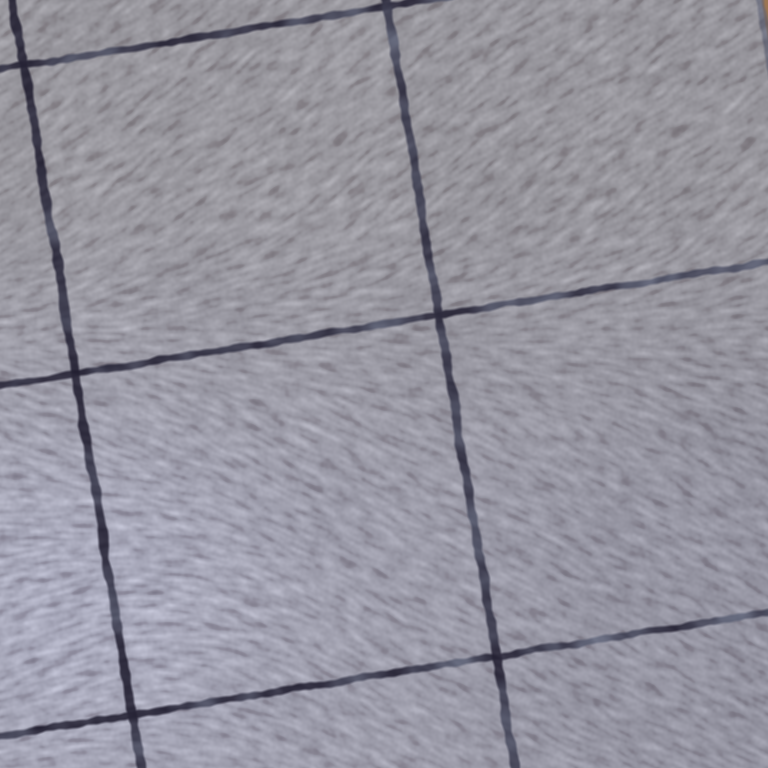
A WebGL 2 fragment shader for this pattern:

```glsl
#version 300 es
precision highp float;
// Grey speckled floor tiles seen at a slant, parted by dark uneven joints.
// A sheared, gently foreshortened grid gives the joints; gradient noise
// averaged along a turning direction gives the streaked stone grain.

uniform vec2 u_resolution;
out vec4 fragColor;

vec2 randomGradient(ivec2 cell) {
    uvec2 q = uvec2(cell + 4096);
    uint h = q.x * 1597334677u ^ q.y * 3812015801u;
    h = (h ^ (h >> 15)) * 2246822519u;
    h ^= h >> 13;
    float angle = float(h & 65535u) * 6.28319 / 65536.0;
    return vec2(cos(angle), sin(angle));
}

float gradientNoise(vec2 p) {
    ivec2 i = ivec2(floor(p));
    vec2 f = fract(p);
    vec2 s = f * f * f * (f * (f * 6.0 - 15.0) + 10.0);
    float a = dot(randomGradient(i), f);
    float b = dot(randomGradient(i + ivec2(1, 0)), f - vec2(1, 0));
    float c = dot(randomGradient(i + ivec2(0, 1)), f - vec2(0, 1));
    float d = dot(randomGradient(i + ivec2(1, 1)), f - vec2(1, 1));
    return mix(mix(a, b, s.x), mix(c, d, s.x), s.y);
}

// Noise smeared along the local streak direction
float streakedGrain(vec2 p) {
    float angle = mix(-0.62, 0.48, smoothstep(0.25, 0.6, p.y));
    angle -= 0.8 * smoothstep(0.4, 0.0, length(p - vec2(0.05, 0.85)));
    vec2 along = vec2(cos(angle), sin(angle));
    float sum = 0.0;
    for (int i = -4; i <= 4; i++) {
        vec2 q = p + along * float(i) * 0.0024;
        sum += gradientNoise(q * 125.0) + 0.7 * gradientNoise(q * 62.0 + 31.0);
    }
    return sum / 9.0;
}

// Coverage of a joint whose edge wavers along its length
float joint(float dist, float halfWidth, float along, float id) {
    float waver = gradientNoise(vec2(along * 22.0, id * 7.3 + 0.4));
    float rough = gradientNoise(vec2(along * 75.0, id * 5.1 + 9.6));
    float d = abs(dist + 0.0035 * waver);
    float w = halfWidth * (1.0 + 0.45 * rough);
    float soft = max(0.0024, 1.0 / u_resolution.y);
    return 1.0 - smoothstep(w - soft, w + soft, d);
}

// Joint colour drifts between near-black and worn blue grey
vec3 jointColour(float along, float id, float wear) {
    float n = gradientNoise(vec2(along * 11.0, id * 3.7 + 2.3))
            + 0.6 * gradientNoise(vec2(along * 38.0, id * 6.1 + 5.2));
    return mix(vec3(0.15, 0.14, 0.21), vec3(0.39, 0.41, 0.49),
               clamp(wear + 0.9 * n, 0.0, 1.0));
}

void main() {
    // Unit canvas with y running downwards
    vec2 p = gl_FragCoord.xy / u_resolution;
    p.y = 1.0 - p.y;

    // Tile coordinates: whole numbers fall on the joints
    float depth = p.y + 0.161 * p.x - 0.09;
    vec2 tile = vec2((p.x - 0.017 - 0.167 * p.y) / 0.4863,
                     depth * (2.531 - 0.263 * depth));
    vec2 id = floor(tile + 0.5);
    vec2 dist = (tile - id) * vec2(0.48, 0.987 / (2.531 - 0.526 * depth));

    // Stone: broad light, cloudy mottling, then grain
    vec3 colour = mix(vec3(0.592, 0.586, 0.612), vec3(0.605, 0.603, 0.655),
                      smoothstep(0.2, 0.75, p.y));
    float glare = exp(-dot(p - vec2(0.08, 0.8), p - vec2(0.08, 0.8)) * 11.0);
    colour += glare * vec3(0.06, 0.065, 0.085);
    colour -= 0.025 * smoothstep(0.5, 1.0, p.x) * smoothstep(0.3, 0.65, p.y);
    float cloud = gradientNoise(p * 6.0 + 3.0) + 0.6 * gradientNoise(p * 17.0);
    colour += 0.02 * cloud;
    colour += 0.012 * gradientNoise(floor(tile) * 1.7 + 0.4);

    float grain = streakedGrain(p);
    colour += grain * (0.17 + 0.07 * glare) * vec3(1.0, 1.02, 1.03);
    colour -= smoothstep(0.1, 0.35, -grain) * vec3(0.025, 0.035, 0.035);
    colour += 0.018 * gradientNoise(p * 190.0);

    // Tan floor past the last column
    colour = mix(colour, vec3(0.61, 0.46, 0.32), smoothstep(2.0, 2.008, tile.x));

    // Joints: the left column is darkest, the far right one faint
    float isLast = step(1.5, id.x);
    float wearAcross = 0.3 + 0.25 * smoothstep(0.2, 1.0, p.x);
    float wearDown = 0.12 + 0.33 * min(id.x, 1.0) + 0.4 * isLast;
    float crossing = exp(-dot(dist, dist) * 900.0);
    float across = joint(dist.y, 0.0044, p.x, id.y);
    float down = joint(dist.x, 0.0056, p.y, id.x + 10.0);
    vec3 acrossColour = jointColour(p.x, id.y, wearAcross - 0.5 * crossing);
    vec3 downColour = jointColour(p.y, id.x + 10.0, wearDown - 0.4 * crossing);
    colour = mix(colour, acrossColour + 0.08 * grain, 0.92 * across);
    colour = mix(colour, downColour + 0.08 * grain, (0.92 - 0.3 * isLast) * down);

    fragColor = vec4(clamp(colour, 0.0, 1.0), 1.0);
}
```
